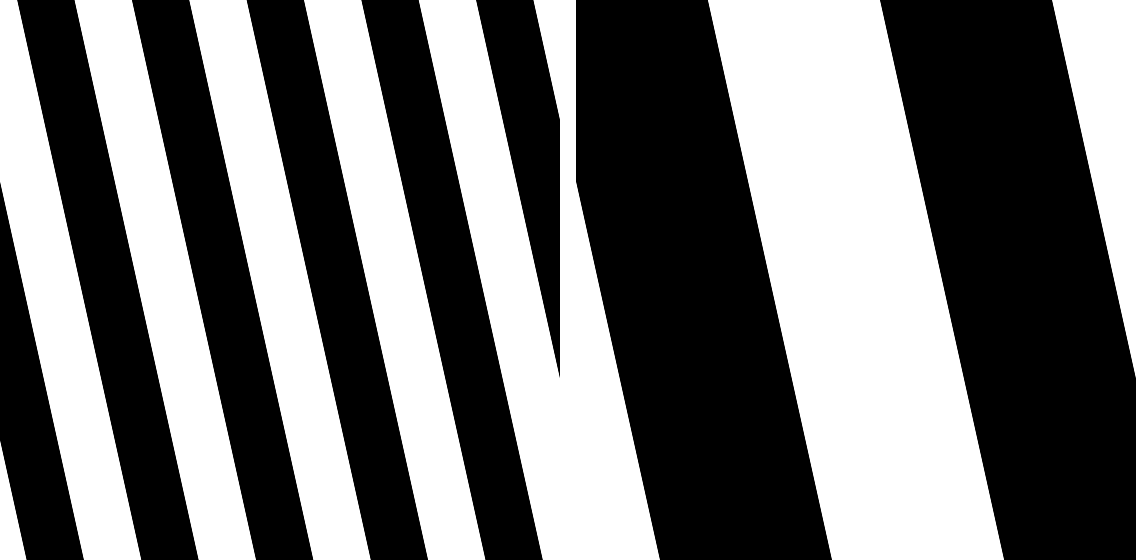
Left: the whole. Right: its middle third, enlarged.
Write a WebGL 1 fragment shader that draws this pattern.

```glsl
precision highp float;
// Slanted black and white stripes of equal width, five periods per canvas unit.
// The plane is turned about the canvas centre, and a folded fract() gives the
// signed distance to the nearest stripe edge, smoothed over about one pixel.

uniform vec2 u_resolution;

// Signed distance to the stripe edges: negative inside a dark stripe.
float stripeDistance(float across, float period) {
    return (abs(fract(across / period) - 0.5) - 0.25) * period;
}

void main() {
    float canvasSize = min(u_resolution.x, u_resolution.y);
    vec2 p = (gl_FragCoord.xy - 0.5 * u_resolution) / canvasSize;

    // Position along the stripe normal, tilted 12.5 degrees from horizontal
    float tilt = radians(12.5);
    float across = dot(p, vec2(cos(tilt), sin(tilt)));

    // A white stripe is centred on the canvas
    float halfPixel = 0.5 / canvasSize;
    float white = smoothstep(-halfPixel, halfPixel, stripeDistance(across, 0.2));

    gl_FragColor = vec4(vec3(white), 1.0);
}
```
